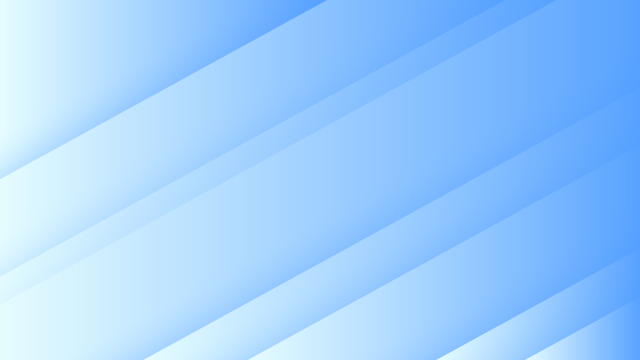
This background is drawn by a WebGL 1 fragment shader. Its source:

```glsl
precision highp float;
// Overlapping diagonal strips, pale cyan to blue, each casting a soft shadow.
uniform vec2 u_resolution;

const float SLOPE = 0.548;

// Horizontal gradient spanning a strip from its left end to its right end
vec3 stripColor(float x, float top, float bottom, float aspect) {
  float left = max(0.0, (top - 1.0) / SLOPE);
  float right = min(aspect, bottom / SLOPE);
  float t = clamp((x - left) / (right - left), 0.0, 1.0);
  return mix(vec3(0.9, 0.99, 1.0), vec3(0.345, 0.635, 1.0), t);
}

// Shades the area above the strip's upper edge, then lays the strip over it
void layStrip(inout vec3 color, vec2 p, float top, float bottom, float shade) {
  float depth = (p.y + SLOPE * p.x - top) / length(vec2(1.0, SLOPE));
  float falloff = clamp(1.0 + depth / 0.12, 0.0, 1.0);
  color = mix(color, vec3(0.29, 0.6, 1.0), shade * falloff * falloff);

  float aspect = u_resolution.x / u_resolution.y;
  float pixel = 0.7 / u_resolution.y;
  vec3 fill = stripColor(p.x, top, bottom, aspect);
  color = mix(color, fill, smoothstep(-pixel, pixel, depth));
}

void main() {
  // Height runs from 0 at the top to 1 at the bottom
  vec2 p = gl_FragCoord.xy / u_resolution.y;
  p.y = 1.0 - p.y;

  // Upper left corner
  vec3 color = stripColor(p.x, 0.0, 0.498, u_resolution.x / u_resolution.y);

  // Strips from the upper left to the lower right
  layStrip(color, p, 0.498, 0.769, 0.25);
  layStrip(color, p, 0.769, 0.847, 0.14);
  layStrip(color, p, 0.847, 1.218, 0.06);
  layStrip(color, p, 1.218, 1.377, 0.24);
  layStrip(color, p, 1.377, 1.664, 0.22);
  layStrip(color, p, 1.664, 1.799, 0.24);
  layStrip(color, p, 1.799, 2.200, 0.22);

  gl_FragColor = vec4(color, 1.0);
}
```
